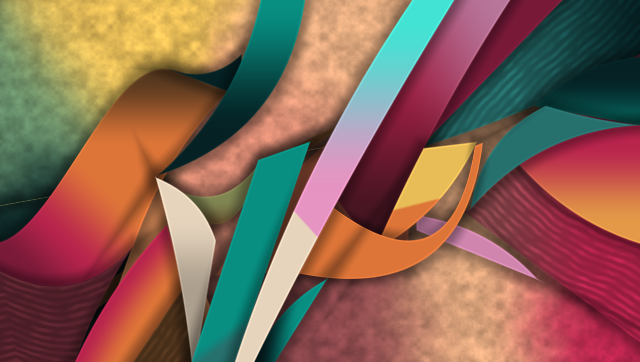
A Shadertoy shader for this background:

```glsl
// Abstract composition of folded, shaded ribbons over a mottled warm backdrop.

const vec2 CANVAS = vec2(7.68, 4.34); // working units, y runs downward
const float SHADOW = .36, SHADOW_SIZE = .2, RIM = .16, GRAIN = .11;

const vec3 TEAL = vec3(.03,.56,.51), DEEP = vec3(.02,.13,.14), CYAN = vec3(.26,.89,.83);
const vec3 CREAM = vec3(.9,.83,.74), PEACH = vec3(.89,.67,.5), ORANGE = vec3(.87,.46,.22);
const vec3 GOLD = vec3(.91,.74,.34), ROSE = vec3(.9,.58,.76), CRIMSON = vec3(.72,.14,.3);
const vec3 MAROON = vec3(.27,.08,.13), OLIVE = vec3(.5,.52,.32), BROWN = vec3(.34,.22,.12);
const vec3 MAUVE = vec3(.55,.28,.3), SAGE = vec3(.4,.56,.42), SLATE = vec3(.15,.44,.43);
const vec3 WINE = vec3(.47,.1,.22);

// Backdrop colour centres
const int SPOTS = 8;
const vec2 SPOT[SPOTS] = vec2[](vec2(0,1.4), vec2(1.4,.3), vec2(4.1,.5), vec2(3.4,1.9),
    vec2(5.7,3.7), vec2(4.2,4), vec2(7.5,3.7), vec2(0,2.7));
const vec3 TONE[SPOTS] = vec3[](SAGE, GOLD, PEACH, PEACH * .75 + CRIMSON * .25, PEACH, MAUVE, CRIMSON, DEEP);

vec2 p;     // current point
vec3 color; // layers painted so far

float hash(vec2 q) { return fract(sin(dot(q, vec2(127.1, 311.7))) * 43758.5453); }

float noise(vec2 q) {
    vec2 i = floor(q), f = smoothstep(0., 1., fract(q)), e = vec2(1, 0);
    return mix(mix(hash(i), hash(i + e), f.x), mix(hash(i + e.yx), hash(i + e.xx), f.x), f.y);
}

float fbm(vec2 q) {
    float sum = 0., amp = .5;
    for (int i = 0; i < 5; i++) { sum += amp * noise(q); q *= 2.1; amp *= .5; }
    return sum;
}

// Distance to a bowed edge, positive on the right of the way from a to b
float edge(float ax, float ay, float bx, float by, float bow) {
    vec2 d = vec2(bx - ax, by - ay), q = p - vec2(ax, ay);
    float t = clamp(dot(q, d) / dot(d, d), 0., 1.);
    return dot(q, vec2(-d.y, d.x)) / length(d) - 4. * bow * t * (1. - t);
}
float edge(float ax, float ay, float bx, float by) { return edge(ax, ay, bx, by, 0.); }

vec3 ramp(vec3 a, vec3 b, float lo, float hi, float x) { return mix(a, b, smoothstep(lo, hi, x)); }

// Lay a shape with a soft shadow beneath and a thin lit rim
void paint(float d, vec3 tint) {
    float aa = CANVAS.y / iResolution.y;
    color *= 1. - SHADOW * smoothstep(-SHADOW_SIZE, 0., d);
    tint *= 1. + RIM * smoothstep(.03, 0., d);
    color = mix(color, tint, smoothstep(-aa, aa, d));
}

// Fine veins along a feathered surface
float veins(float d) {
    return .82 + .3 * smoothstep(-.6, .8, sin(d * 70. + 5. * fbm(p * 3.))) * noise(p * 9.);
}

vec3 backdrop() {
    vec2 q = p + .7 * (fbm(p * 1.5) - .5);
    vec4 sum = vec4(0);
    for (int i = 0; i < SPOTS; i++) {
        vec2 d = q - SPOT[i];
        sum += vec4(TONE[i], 1) * exp(-1.5 * dot(d, d));
    }
    return sum.rgb / sum.a * (1. + GRAIN * (fbm(p * 9.) * 4. - 2.));
}

void innerFolds() {
    float core = min(edge(2.6,3.3,4.,1.65,-.1), edge(4.6,3.2,2.6,3.3));
    paint(min(core, 4.9 - p.x), mix(MAUVE, ORANGE, .5));
    paint(min(edge(2.9,2.3,4.1,1.5,-.1), edge(4.1,1.5,2.9,2.4)), BROWN);
    paint(min(edge(1.87,2.13,3.15,1.9,.34), edge(3.15,1.9,1.87,2.13,-.68)), ramp(OLIVE, BROWN, 2.4, 2.8, p.y));
}

void rightWaves() {
    float wave = edge(7.68,1.5,5.65,2.5,.24), bowl = edge(7.68,2.92,6.2,1.93,-.13);
    float plume = edge(5.1,1.75,6.75,0.,-.1);
    paint(min(min(-wave, -bowl), edge(7.68,4.1,5.65,2.6)), ramp(MAUVE, CRIMSON, 5.8, 7.2, p.x) * veins(bowl));
    paint(min(plume, edge(7.68,.65,5.1,1.75,-.07)), ramp(SLATE, DEEP, 5.9, 7.9, p.x) * veins(plume));
    paint(min(edge(6.3,1.4,7.68,.68,-.15), edge(7.68,1.5,6.4,1.27)), ramp(DEEP, TEAL, .9, 1.8, p.y));
    paint(min(-wave, bowl), ramp(CRIMSON, mix(ORANGE, GOLD, .5), 1.7, 2.7, p.y));
    paint(min(min(edge(5.65,2.5,6.55,1.27,-.2), edge(6.55,1.27,7.68,1.5,.03)), wave), SLATE);
    float tail = min(edge(5.1,2.6,6.45,3.35,-.13), edge(6.45,3.35,5.1,2.8));
    paint(min(tail, p.x - 5.), ROSE * .9);
}

void leftRibbons() {
    float crest = mix(2.92, .83, smoothstep(-.1, 1.95, p.x)) + .25 * smoothstep(2., 2.75, p.x);
    float hem = edge(1.6,2.95,0.,3.25,-.32), sweep = edge(.9,4.34,2.,2.7,-.08);
    float leaf = edge(1.6,4.34,2.2,3.45), x = p.x - p.y;
    vec3 glow = ramp(ramp(WINE, CRIMSON, -3., -2., x), ORANGE, -2.2, -.9, x);
    paint(min(edge(1.5,3.2,1.88,2.13), edge(1.88,2.13,2.2,2.9)), mix(PEACH, ORANGE, .5));
    paint(min(min(.7 * (p.y - crest), edge(2.75,1.08,1.6,2.95,.12)), hem), ramp(BROWN, glow, .9, 1.8, p.y));
    paint(min(-hem, edge(1.6,2.95,.9,4.34,.05)), mix(MAROON, MAUVE, .3) * veins(hem));
    paint(min(sweep, edge(2.,2.7,2.25,3.5)), ramp(CRIMSON, ORANGE, 0., .5, sweep));
    paint(min(leaf, edge(2.2,3.45,2.4,4.34)), BROWN * veins(leaf));
}

void tealAndCream() {
    paint(min(min(edge(2.05,.84,2.95,.6,.15), edge(2.75,1.1,2.05,.84)), 2.9 - p.x), DEEP);
    paint(min(edge(3.66,0.,1.9,2.1,-.42), edge(1.9,2.1,3.13,0.,.2)), ramp(TEAL, DEEP, 0., 1.6, p.y));
    float blade = min(edge(1.87,2.13,2.62,3.,-.15), edge(2.62,2.7,2.35,4.34));
    paint(min(blade, edge(2.3,4.34,1.87,2.13,.05)), ramp(CREAM, CREAM * .75, 2.6, 3.5, p.y));
}

void diagonals() {
    float strip = edge(5.45,0.,3.05,4.34,.06), beam = edge(6.12,0.,4.5,3.,.07);
    paint(min(-beam, edge(6.75,0.,5.2,1.6)), WINE);
    paint(min(min(-strip, beam), edge(4.5,3.,4.05,2.4)),
        ramp(ramp(ROSE * .8, CRIMSON * .85, -.5, 1.3, p.y + strip), MAROON, .9, 2.7, p.y));
    paint(min(min(-beam, edge(4.9,1.8,5.75,1.7)), edge(5.72,1.7,4.5,3.,-.15)),
        ramp(GOLD, ORANGE, -.02, .02, p.y + .25 * p.x - 3.7));
    paint(min(min(edge(5.8,1.65,3.6,3.28,-.75), -edge(5.7,1.75,3.95,2.45,-.8)), -strip), ORANGE);
    paint(min(edge(3.05,4.34,3.92,3.35,-.12), edge(3.92,3.35,3.3,4.34)), ramp(DEEP, TEAL, 3.1, 3.6, p.x));
    float slab = min(edge(3.1,1.92,3.72,1.7), edge(3.72,1.7,2.82,4.34));
    paint(min(edge(2.3,4.34,3.1,1.92), slab), ramp(TEAL, SLATE, 3.7, 4., p.y - slab));
    vec3 sheen = ramp(CYAN, ROSE, .2, 2.3, p.y);
    paint(min(edge(2.82,4.34,4.95,0.,-.17), strip), ramp(sheen, CREAM, -.02, .02, p.y - 1.1 * p.x + 1.35));
}

void mainImage(out vec4 fragColor, in vec2 fragCoord) {
    vec2 uv = fragCoord / iResolution.xy;
    p = vec2(uv.x, 1. - uv.y) * CANVAS;
    color = backdrop();
    innerFolds();
    rightWaves();
    leftRibbons();
    tealAndCream();
    diagonals();
    fragColor = vec4(color, 1);
}
```
